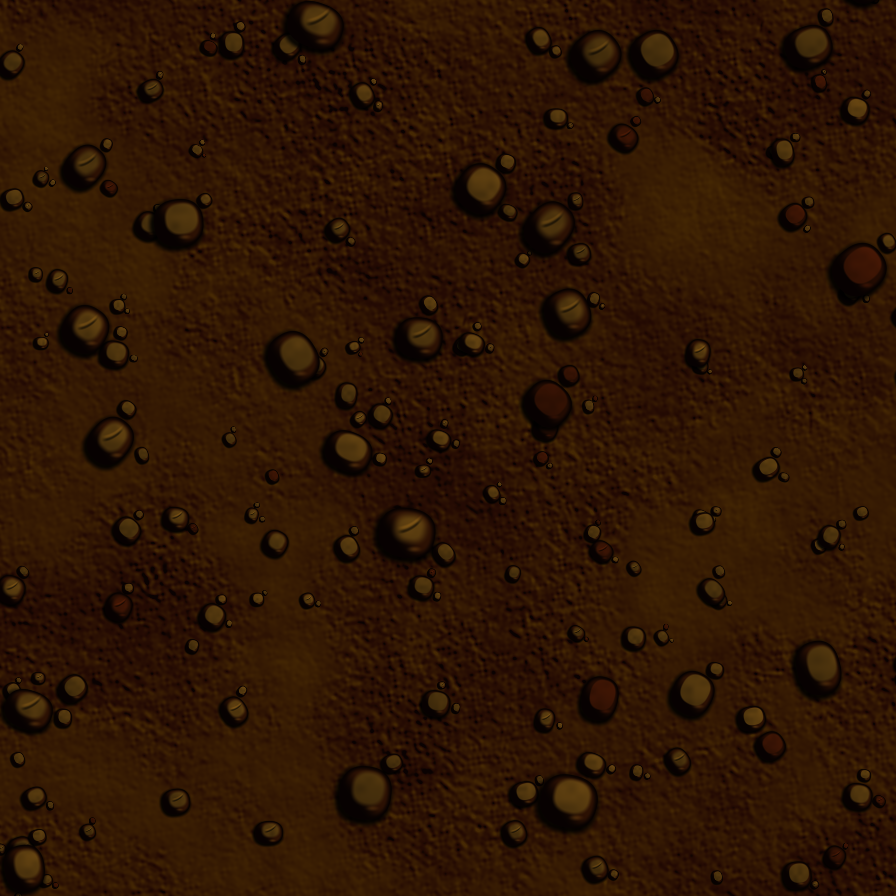
Write a WebGL 1 fragment shader that draws this texture.

```glsl
precision highp float;
// Dark brown gritty soil scattered with glossy rounded pebbles.
uniform vec2 u_resolution;

const vec2 LIGHT = vec2(0.6, 0.8);
const vec3 BLACK_SOIL = vec3(0.04, 0.008, 0.006);
const vec3 DARK_SOIL = vec3(0.14, 0.04, 0.01);
const vec3 WARM_SOIL = vec3(0.24, 0.13, 0.01);
const vec3 UNDERSIDE = vec3(0.17, 0.065, 0.012);
const vec3 OCHRE = vec3(0.32, 0.215, 0.055);
const vec3 RUST = vec3(0.22, 0.075, 0.015);

float hash(vec2 p) {
  vec3 q = fract(vec3(p.xyx) * 0.1031);
  q += dot(q, q.yzx + 33.33);
  return fract((q.x + q.y) * q.z);
}

vec2 hash2(vec2 p) {
  return vec2(hash(p), hash(p + 71.7));
}

float noise(vec2 p) {
  vec2 i = floor(p), f = fract(p);
  f = f * f * (3.0 - 2.0 * f);
  return mix(mix(hash(i), hash(i + vec2(1, 0)), f.x),
             mix(hash(i + vec2(0, 1)), hash(i + 1.0), f.x), f.y);
}

float fbm(vec2 p) {
  float sum = 0.0, gain = 0.5;
  for (int i = 0; i < 5; i++) {
    sum += gain * noise(p);
    p = mat2(1.6, 1.2, -1.2, 1.6) * p + 17.3;
    gain *= 0.5;
  }
  return sum;
}

float gritHeight(vec2 p) {
  vec2 warp = vec2(noise(p * 70.0), noise(p * 70.0 + 40.0));
  vec2 turned = mat2(0.8, 0.6, -0.6, 0.8) * p;
  return 0.55 * noise(p * 130.0 + 1.5 * warp) + 0.45 * noise(turned * 230.0 + 9.0);
}

vec3 soilColor(float tone) {
  vec3 lit = mix(DARK_SOIL, WARM_SOIL, clamp(tone, 0.0, 1.35));
  return mix(lit, BLACK_SOIL, smoothstep(0.0, 0.55, -tone));
}

vec3 soil(vec2 p) {
  float patches = fbm(p * 6.5 + 3.0);
  float roughness = mix(1.0, 0.3, smoothstep(0.5, 0.66, patches));
  roughness *= mix(0.55, 1.25, noise(p * 11.0 + 50.0));
  float relief = gritHeight(p) - gritHeight(p + LIGHT * 0.004);
  float mottling = fbm(p * 30.0) - 0.48;
  return soilColor(0.43 + (patches - 0.48) * 1.6 + mottling * 0.5 + relief * roughness * 1.9);
}

float roundedLength(vec2 q, float angle, float squash) {
  float c = cos(angle), s = sin(angle);
  q = abs(mat2(c, -s, s, c) * q) * vec2(1.0, squash);
  return pow(pow(q.x, 2.4) + pow(q.y, 2.4), 1.0 / 2.4);
}

// q is the offset from the centre in radii, blur the edge width in radii.
vec3 addPebble(vec3 color, vec2 q, float seed, float blur) {
  if (dot(q, q) > 3.0) return color;
  float angle = seed * 6.28;
  float squash = 1.0 + 0.25 * fract(seed * 13.7);
  float dome = fract(seed * 29.3);
  float body = roundedLength(q, angle, squash);
  float shade = roundedLength(q + LIGHT * 0.12, angle, squash);
  color *= mix(0.12, 1.0, smoothstep(0.95, 1.25, shade));

  // Black lower left, warm brown shoulder towards the light, dark outline
  float facing = dot(q, LIGHT);
  float rusty = step(0.87, fract(seed * 47.1));
  vec3 face = mix(OCHRE, RUST, rusty) * mix(0.85, 1.1, fract(seed * 83.9));
  vec3 shoulder = mix(UNDERSIDE, RUST * 0.6, rusty);
  float wrap = smoothstep(-0.75, 0.3, facing + 0.5 * q.x);
  wrap *= 1.0 - smoothstep(0.78, 1.0, body);
  vec3 stone = mix(BLACK_SOIL * 0.7, shoulder, wrap);
  float glint = smoothstep(0.2, 0.0, length((q - vec2(0.25, -0.58)) * vec2(0.6, 1.4)));
  stone += face * glint * 0.5;

  // Worn top face, flat on some pebbles and domed on others
  float top = roundedLength(q - LIGHT * 0.2, angle, squash) / 0.7;
  float softness = mix(0.08, 0.55, dome * dome);
  float cap = 1.0 - smoothstep(1.0 - softness, 1.02 + blur, top);
  float wear = noise(q * 3.0 + seed * 90.0) - 0.5;
  stone = mix(stone, face * (0.94 + 0.2 * facing + 0.2 * wear), cap);

  // Curved ridge across a few tops
  float ridge = q.y - 0.1 - 0.4 * q.x - 0.6 * q.x * q.x;
  float ridgeMask = step(0.72, dome) * smoothstep(0.5, 0.2, abs(q.x - 0.1));
  stone *= 1.0 - 0.55 * ridgeMask * smoothstep(0.1, 0.0, abs(ridge));
  stone += face * 0.3 * ridgeMask * smoothstep(0.1, 0.0, abs(ridge - 0.14));
  return mix(color, stone, 1.0 - smoothstep(1.0 - blur, 1.0 + blur, body));
}

vec3 scatter(vec3 color, vec2 p, float cells, float share, float radius, float pixel) {
  vec2 home = floor(p * cells);
  for (int y = -1; y <= 1; y++) {
    for (int x = -1; x <= 1; x++) {
      vec2 cell = home + vec2(x, y), id = cell + cells * 7.0;
      if (hash(id + 5.5) > share) continue;
      vec2 center = (cell + 0.1 + 0.8 * hash2(id)) / cells;
      float seed = hash(id + 23.1);
      float size = radius * mix(0.85, 1.12, hash(id + 31.9));
      color = addPebble(color, (p - center) / size, seed, pixel / size);
      // Smaller companions beside the main pebble
      for (int k = 0; k < 2; k++) {
        float pick = hash(id + 60.0 + 9.0 * float(k));
        if (pick > 0.5) continue;
        float small = size * mix(0.26, 0.46, pick * 2.0);
        float turn = -0.5 + 1.5 * float(k) + 0.6 * (seed - 0.5);
        vec2 spot = center + vec2(cos(turn), sin(turn)) * (size * 1.1 + small);
        color = addPebble(color, (p - spot) / small, fract(seed + pick), pixel / small);
      }
    }
  }
  return color;
}

void main() {
  vec2 p = gl_FragCoord.xy / u_resolution.y;
  float pixel = 0.7 / u_resolution.y;
  vec3 color = soil(p);
  color = scatter(color, p, 16.0, 0.14, 0.0085, pixel);
  color = scatter(color, p, 11.0, 0.44, 0.0145, pixel);
  color = scatter(color, p, 7.0, 0.52, 0.0285, pixel);
  gl_FragColor = vec4(color, 1.0);
}
```
